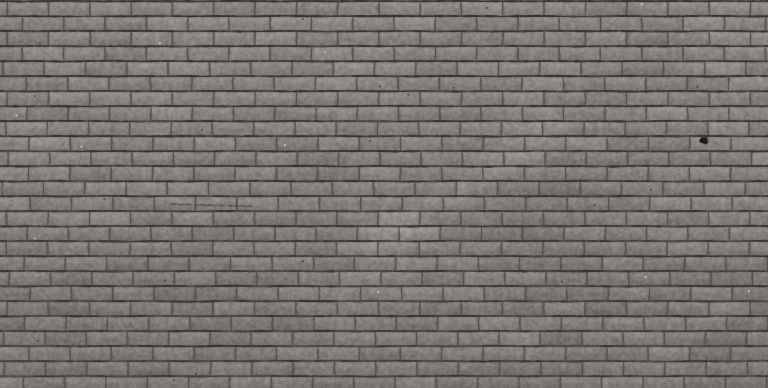
Reproduce this texture procedurally as a Shadertoy shader.

```glsl
#define GRID vec2(18.6, 25.87)     // bricks across, courses down
#define GRID_OFFSET vec2(0.14, 0.79)
#define BED_HALF 0.062             // half joint widths, in course heights
#define HEAD_HALF 0.050
#define SHIFT_JITTER 0.20
#define TONE_SPREAD 0.045
#define GRAIN 0.105
#define CLOUDS 0.045
#define BRICK_WARM vec3(0.507, 0.488, 0.474)
#define BRICK_COOL vec3(0.494, 0.484, 0.474)
#define SHADOW vec3(0.195, 0.175, 0.165)
#define SAND vec3(0.375, 0.335, 0.300)

float hash(vec2 p) {
    vec3 q = fract(p.xyx * vec3(0.1031, 0.1030, 0.0973));
    q += dot(q, q.yzx + 33.33);
    return fract((q.x + q.y) * q.z);
}

vec2 gradientAt(vec2 cell) {
    float angle = 6.2832 * hash(cell);
    return vec2(cos(angle), sin(angle));
}

float gradientNoise(vec2 p) {
    vec2 i = floor(p), f = fract(p);
    vec2 u = f * f * f * (f * (f * 6.0 - 15.0) + 10.0);
    vec2 e = vec2(0.0, 1.0);
    float a = dot(gradientAt(i), f);
    float b = dot(gradientAt(i + e.yx), f - e.yx);
    float c = dot(gradientAt(i + e.xy), f - e.xy);
    float d = dot(gradientAt(i + e.yy), f - e.yy);
    return mix(mix(a, b, u.x), mix(c, d, u.x), u.y);
}

float fbm(vec2 p) {
    float sum = 0.0, amp = 0.6;
    for (int i = 0; i < 3; i++) {
        sum += amp * gradientNoise(p);
        p = p * 2.03 + 17.3;
        amp *= 0.6;
    }
    return sum;
}

float segmentDistance(vec2 p, vec2 a, vec2 b) {
    vec2 ab = b - a;
    return length(p - a - ab * clamp(dot(p - a, ab) / dot(ab, ab), 0.0, 1.0));
}

// Soft-edged coverage of everything closer than halfWidth
float cover(float dist, float halfWidth, float soft) {
    return 1.0 - smoothstep(halfWidth - 0.5 * soft, halfWidth + 0.5 * soft, dist);
}

// Broad light and dark stains over the whole wall
float wallTone(vec2 q) {
    float streak = segmentDistance(q, vec2(0.98, 0.38), vec2(1.42, 0.67)) / 0.055;
    float damp = length((q - vec2(1.42, 0.50)) / vec2(0.22, 0.14));
    return CLOUDS * fbm(q * 2.6 + 5.0) + 0.045 * (q.y - 0.5)
         + 0.055 * exp(-streak * streak) - 0.035 * exp(-damp * damp);
}

void mainImage(out vec4 fragColor, in vec2 fragCoord) {
    vec2 uv = fragCoord / iResolution.xy;
    vec2 q = fragCoord / iResolution.y;
    float pixel = GRID.y / iResolution.y;
    float ratio = GRID.y / GRID.x * iResolution.x / iResolution.y;

    // Staggered courses with uneven shifts
    vec2 p = uv * GRID - GRID_OFFSET;
    p.y += 0.05 * gradientNoise(q * vec2(9.0, 20.0));
    float course = floor(p.y);
    p.x -= 0.5 * mod(course, 2.0) + SHIFT_JITTER * (hash(vec2(course, 7.0)) - 0.5);
    p.x += 0.02 * gradientNoise(q * 45.0);
    vec2 id = floor(p), f = fract(p);
    vec2 edge = min(f, 1.0 - f) * vec2(ratio, 1.0);

    // Brick faces: individual tone, mottling and grain
    float tone = TONE_SPREAD * (hash(id + 31.0) - 0.5) + wallTone(q);
    tone += 0.07 * fbm(q * 32.0 + 4.0 * hash(id)) + GRAIN * fbm(q * 85.0);
    vec3 color = mix(BRICK_WARM, BRICK_COOL, hash(id + 83.0)) + tone;
    color += 0.05 * smoothstep(0.25, 0.85, f.y) - 0.01;
    color *= 1.0 - 0.10 * cover(min(edge.x, edge.y), 0.12, 0.18);

    // Sandy head joints and shadowed bed joints, worn unevenly
    float wear = fbm(q * 38.0 + 9.0);
    float soft = max(pixel, 0.08);
    float head = cover(edge.x, HEAD_HALF + 0.07 * wear, soft);
    float bed = cover(edge.y, BED_HALF + 0.06 * wear, soft);
    float sandiness = smoothstep(-0.25, 0.40, fbm(q * 14.0) + 0.25 * (0.5 - uv.y));
    color = mix(color, mix(SHADOW, SAND, 0.8 + 0.6 * wear), 0.85 * head);
    color = mix(color, mix(SHADOW, SAND, 0.65 * sandiness), 0.90 * bed);

    // Occasional pits and pale flecks
    vec2 spot = vec2(hash(id + 11.0), hash(id + 23.0)) * 0.7 + 0.15;
    float spotDistance = length((f - spot) * vec2(ratio, 1.0));
    float spotKind = hash(id + 57.0);
    float mark = cover(spotDistance, 0.07, max(pixel, 0.05));
    color = mix(color, SHADOW, 0.6 * mark * step(0.97, spotKind));
    color = mix(color, vec3(0.74), mark * step(spotKind, 0.015));

    // One deep hole and one long scratch
    float rim = 0.004 * gradientNoise(q * 90.0);
    float hole = cover(length((q - vec2(1.815, 0.638)) * vec2(0.8, 1.0)) + rim, 0.009, 0.005);
    float scratch = segmentDistance(q, vec2(0.44, 0.474), vec2(0.65, 0.468)) + rim;
    color = mix(color, 0.6 * SHADOW, hole);
    color = mix(color, SHADOW, 0.5 * cover(scratch, 0.0015, 0.005));

    fragColor = vec4(clamp(color, 0.0, 1.0), 1.0);
}
```
